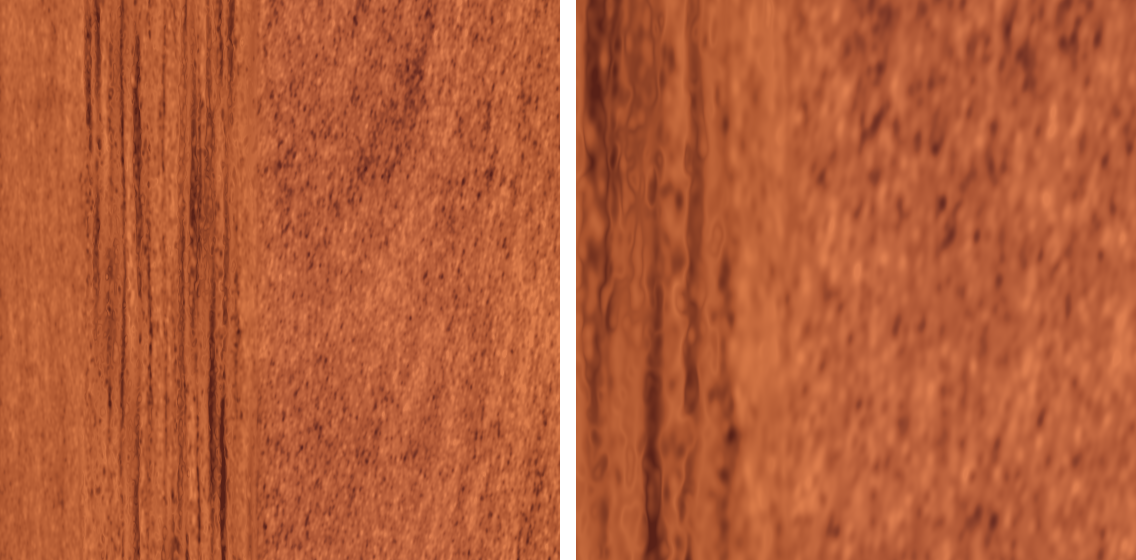
Left, the full canvas; right, a detail of the centre.
A Shadertoy shader for this texture:

```glsl
// Two reddish-orange wood boards side by side: the left one has straight, broken dark
// streaks, the right one curved figure that steepens towards its right edge.
// All grain is cellular noise (signed soft blobs) stretched along the fibres.

vec3 hash3(vec2 cell) {
    vec3 h = fract(cell.xyx * vec3(0.1031, 0.1030, 0.0973));
    h += dot(h, h.yxz + 33.33);
    return fract((h.xxy + h.yzz) * h.zyx);
}

// Cellular noise: each cell scatters one soft bright or dark blob; the mean is zero.
float grain(vec2 p) {
    vec2 base = floor(p);
    float sum = 0.0;
    for (int j = -1; j <= 1; j++) {
        for (int i = -1; i <= 1; i++) {
            vec2 cell = base + vec2(i, j);
            vec3 rnd = hash3(cell);
            vec2 d = p - cell - rnd.xy;
            float blob = max(0.0, 1.0 - dot(d, d));
            sum += blob * blob * blob * (2.0 * rnd.z - 1.0);
        }
    }
    return sum;
}

// Straight-grained board: a calm strip, then a zone of dark streaks.
float streakedBoard(vec2 p) {
    float x = p.x + 0.0015 * sin(p.y * 9.0 + p.x * 30.0) + 0.0008 * sin(p.y * 43.0 + p.x * 90.0);
    float zone = smoothstep(0.138, 0.152, p.x) * (1.0 - 0.6 * smoothstep(0.41, 0.46, p.x));
    float fleck = grain(vec2(x * 150.0, p.y * 50.0));
    float fine = grain(vec2(x * 220.0 + 30.0, p.y * 105.0));
    float fibre = grain(vec2(x * 95.0, p.y * 4.0 + 40.0));

    float tone = 0.67 + 0.13 * fibre + 0.09 * grain(vec2(x * 28.0, p.y * 1.5));
    tone += fleck * mix(0.16, 0.32, zone) + fine * mix(0.12, 0.20, zone);
    tone += 0.08 * smoothstep(0.10, 0.14, p.x) * (1.0 - zone) + 0.09 * zone;

    // Cross-grain smudge in the calm strip
    vec2 smudge = (p - vec2(0.085, 0.82)) / vec2(0.055, 0.02);
    tone -= 0.14 * exp(-dot(smudge, smudge));

    // Dark pores massed into ragged lines between the main streaks
    float pores = grain(vec2(x * 75.0 + 9.0, p.y * 2.6)) + 0.5 * fleck + 0.3 * fine;
    tone -= 0.42 * zone * smoothstep(0.02, 0.55, pores);

    // Main dark streaks, fading in and out along their length
    for (int i = 0; i < 13; i++) {
        float n = float(i);
        vec3 rnd = hash3(vec2(n, 17.0));
        float centre = 0.153 + 0.0225 * n + 0.012 * (rnd.x - 0.5);
        centre += 0.0018 * sin(p.y * (5.0 + 6.0 * rnd.y) + n);
        float width = 0.0032 + 0.003 * rnd.z + 0.0015 * fleck;
        float line = exp(-pow((x - centre) / width, 2.0));
        float broken = smoothstep(-0.35, 0.3, grain(vec2(n * 7.3, p.y * 3.5)) + 0.6 * fleck);
        tone -= line * broken * (0.32 + 0.25 * rnd.y);
    }
    return tone;
}

// Figured board: bands follow curves whose slope grows with the distance from the seam.
float figuredBoard(vec2 p) {
    float q = p.x - 0.46;
    float level = p.y - 0.7 * q - 10.0 * q * q * q;
    level += 0.012 * sin(p.x * 23.0 + p.y * 11.0) + 0.006 * sin(p.y * 47.0 - p.x * 31.0);
    float calm = smoothstep(0.6, 0.35, p.y) * smoothstep(0.28, 0.1, q);

    float tone = 0.635 + 0.10 * smoothstep(0.25, 0.5, q) * (0.6 + 0.4 * sin(p.y * 4.0));
    tone += 0.13 * (1.0 - 0.7 * calm) * grain(vec2(level * 9.0, (p.x + p.y) * 2.0));
    tone += 0.13 * (1.0 - 0.6 * calm) * grain(vec2(level * 24.0 + 5.0, (p.x + p.y) * 3.5));
    tone += 0.10 * grain(p * vec2(7.0, 4.0) + 20.0) - 0.04 * calm;

    // Short, slightly leaning flecks, at three sizes
    float lean = p.x - 0.14 * p.y;
    tone += 0.27 * grain(vec2(lean * 160.0, p.y * 62.0));
    tone += 0.21 * grain(vec2(lean * 225.0 + 30.0, p.y * 120.0));
    tone += 0.14 * grain(vec2(lean * 95.0 + 60.0, p.y * 17.0));
    return tone;
}

void mainImage(out vec4 fragColor, in vec2 fragCoord) {
    vec2 p = fragCoord / iResolution.xy;
    float rightSide = smoothstep(0.452, 0.468, p.x);
    float tone = mix(streakedBoard(p), figuredBoard(p), rightSide);

    // Joint between the boards
    tone -= 0.06 * exp(-pow((p.x - 0.46) / 0.0025, 2.0));

    vec3 deepBrown = vec3(0.35, 0.13, 0.09);
    vec3 redBrown = vec3(0.67, 0.328, 0.18);
    vec3 warmOrange = vec3(0.84, 0.47, 0.275);
    vec3 wood = mix(deepBrown, redBrown, clamp(tone * 2.0, 0.0, 1.0));
    wood = mix(wood, warmOrange, clamp(tone * 2.0 - 1.0, 0.0, 1.2));

    // The figured board is a little pinker near the joint
    wood.b += 0.02 * smoothstep(0.42, 0.52, p.x) * (1.0 - 0.7 * smoothstep(0.75, 1.0, p.x));
    fragColor = vec4(wood, 1.0);
}
```
